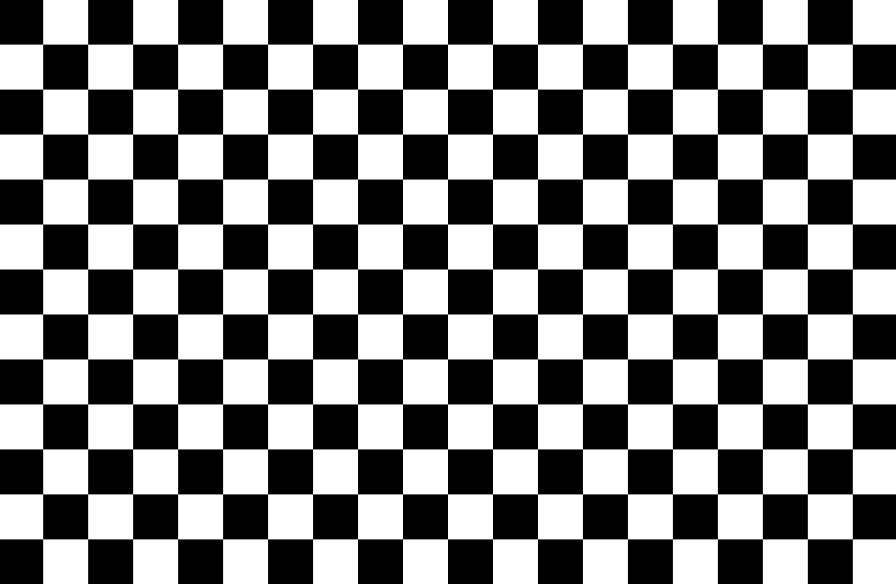
Write a WebGL 2 fragment shader that draws this pattern.

```glsl
#version 300 es
precision highp float;
// Draws a plain black and white checkerboard, 13 rows high and just under 20 columns wide.
// Each axis gives a smoothed square wave of +1 and -1; the sign of their
// product chooses the colour of the square.

uniform vec2 u_resolution;
out vec4 fragColor;

const float COLUMNS = 19.92;  // squares across the canvas width
const vec3 BLACK = vec3(0.0);
const vec3 WHITE = vec3(1.0);

// Signed distance to the nearest square edge, positive in even squares.
vec2 edgeDistance(vec2 p) {
  return 0.5 - abs(mod(p + 0.5, 2.0) - 1.0);
}

// Square wave on both axes, with edges softened over one pixel.
vec2 squareWave(vec2 p, float pixel) {
  return clamp(2.0 * edgeDistance(p) / pixel, -1.0, 1.0);
}

// Share of black: 1 in dark squares, 0 in light ones.
float checker(vec2 p, float pixel) {
  vec2 wave = squareWave(p, pixel);
  return 0.5 + 0.5 * wave.x * wave.y;
}

void main() {
  // Square units, measured from the canvas centre
  float pixel = COLUMNS / u_resolution.x;
  vec2 p = (gl_FragCoord.xy - 0.5 * u_resolution) * pixel;

  // A column edge meets the centre line, while the middle row straddles it
  p.y += 0.5;

  fragColor = vec4(mix(WHITE, BLACK, checker(p, pixel)), 1.0);
}
```
